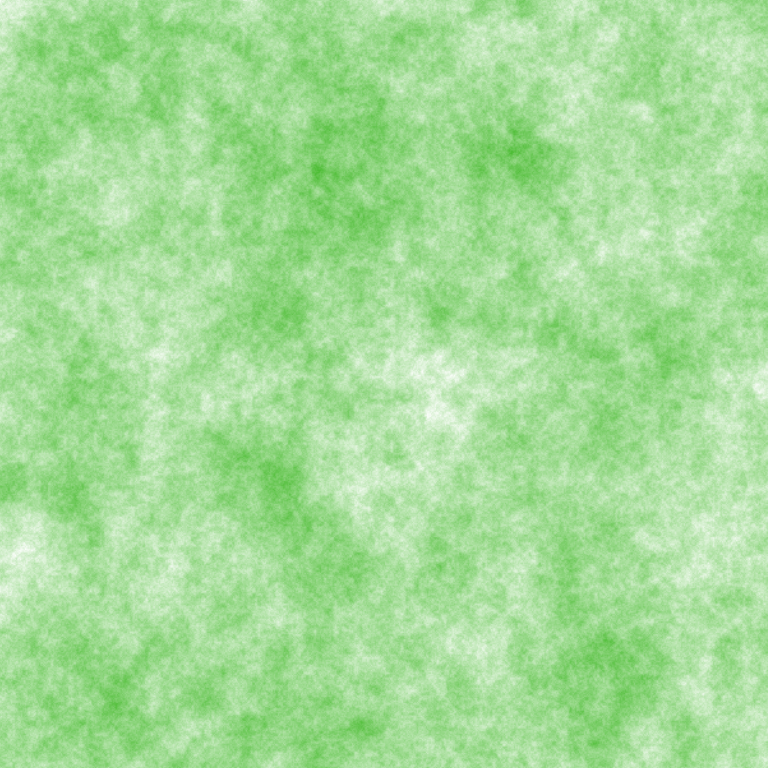
Write a Shadertoy shader that draws this texture.

```glsl
// Soft mottled green clouds with a crisp fibrous grain.
// Octaves of value noise, each finer and fainter than the last, are summed,
// scaled to a set mean and contrast, then used to blend green into white.

const vec3 LEAF_GREEN = vec3(0.30, 0.74, 0.205);
const vec3 WHITE = vec3(1.0);
const int OCTAVES = 8;
const float COARSEST_CELLS = 4.7;
const float PERSISTENCE = 0.875;
const float MEAN_TINT = 0.512;
const float TINT_SPREAD = 0.132;
const float NOISE_DEVIATION = 0.2145; // standard deviation of one octave

// Integer hash of a lattice cell and layer, from 0 to 1
float hashCell(ivec2 cell, int layer) {
    uint h = uint(cell.x) * 1597334677u ^ uint(cell.y) * 3812015801u;
    h ^= uint(layer + 1) * 2654435769u;
    h = (h ^ (h >> 16)) * 2246822519u;
    h = (h ^ (h >> 13)) * 3266489917u;
    h ^= h >> 16;
    return float(h >> 8) / 16777216.0;
}

// Smoothly interpolated lattice noise, centred on zero
float valueNoise(vec2 p, int layer) {
    ivec2 cell = ivec2(floor(p));
    vec2 f = fract(p);
    vec2 blend = f * f * (3.0 - 2.0 * f);
    float bottom = mix(hashCell(cell, layer),
                       hashCell(cell + ivec2(1, 0), layer), blend.x);
    float top = mix(hashCell(cell + ivec2(0, 1), layer),
                    hashCell(cell + ivec2(1, 1), layer), blend.x);
    return mix(bottom, top, blend.y) - 0.5;
}

// Layered noise with unit standard deviation
float cloudField(vec2 uv, float cells, float persistence) {
    float total = 0.0;
    float power = 0.0;
    float amplitude = 1.0;
    for (int i = 0; i < OCTAVES; i++) {
        vec2 offset = vec2(0.37, 0.71) * float(i + 1);
        total += amplitude * valueNoise(uv * cells + offset, i);
        power += amplitude * amplitude;
        amplitude *= persistence;
        cells *= 2.0;
    }
    return total / (NOISE_DEVIATION * sqrt(power));
}

void mainImage(out vec4 fragColor, in vec2 fragCoord) {
    vec2 uv = fragCoord / iResolution.y;
    float clouds = cloudField(uv, COARSEST_CELLS, PERSISTENCE);
    float tint = clamp(MEAN_TINT + TINT_SPREAD * clouds, 0.0, 1.0);
    fragColor = vec4(mix(LEAF_GREEN, WHITE, tint), 1.0);
}
```
